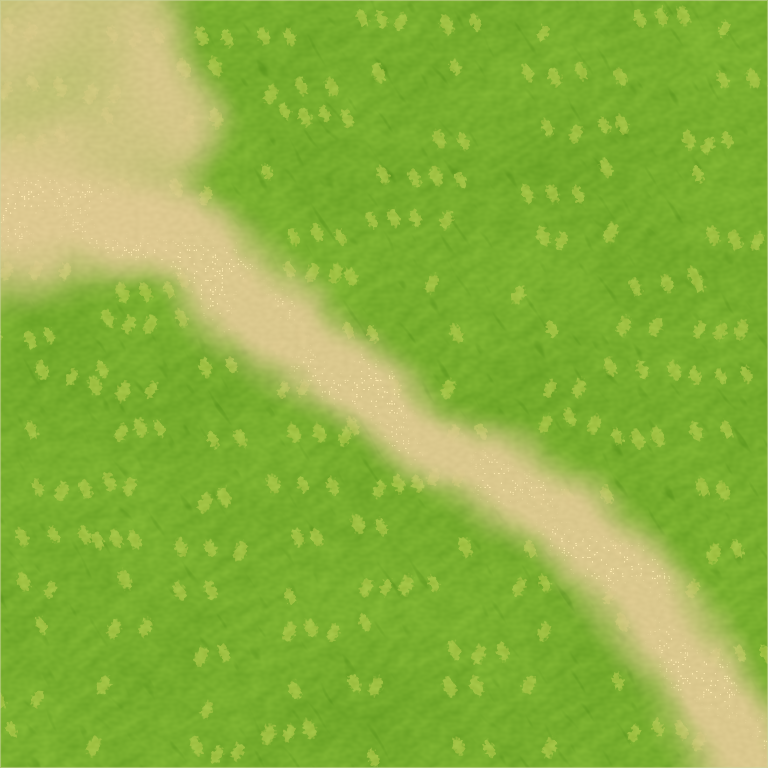
Reproduce this texture procedurally as a Shadertoy shader.

```glsl
// Draws a sandy path running from a clearing across a tufted green meadow.

vec2 hash2(vec2 p) {
    vec3 q = fract(p.xyx * vec3(0.1031, 0.1030, 0.0973));
    q += dot(q, q.yzx + 33.33);
    return fract((q.xx + q.yz) * q.zy);
}

float gradientDot(vec2 cell, vec2 offset) {
    float angle = 6.2832 * hash2(cell + 57.0).x;
    return dot(vec2(cos(angle), sin(angle)), offset);
}

float gradientNoise(vec2 p) {
    vec2 i = floor(p), f = fract(p);
    vec2 u = f * f * f * (f * (f * 6.0 - 15.0) + 10.0);
    vec2 e = vec2(1.0, 0.0);
    return mix(mix(gradientDot(i, f), gradientDot(i + e, f - e), u.x),
               mix(gradientDot(i + e.yx, f - e.yx), gradientDot(i + 1.0, f - 1.0), u.x), u.y);
}

// Distance to a capsule whose radius changes along its length; z is radius
float taperedCapsule(vec2 p, vec3 a, vec3 b) {
    vec2 ab = b.xy - a.xy;
    float t = clamp(dot(p - a.xy, ab) / dot(ab, ab), 0.0, 1.0);
    return length(p - a.xy - ab * t) - mix(a.z, b.z, t);
}

float pathDistance(vec2 p) {
    const vec3 bends[11] = vec3[11](
        vec3(-0.02, 0.735, 0.065), vec3(0.19, 0.71, 0.055), vec3(0.27, 0.675, 0.06),
        vec3(0.325, 0.60, 0.06), vec3(0.45, 0.515, 0.05), vec3(0.54, 0.435, 0.042),
        vec3(0.69, 0.355, 0.05), vec3(0.80, 0.27, 0.055), vec3(0.86, 0.185, 0.05),
        vec3(0.95, 0.05, 0.058), vec3(1.0, -0.04, 0.06));
    float d = 1.0;
    for (int i = 0; i < 10; i++) d = min(d, taperedCapsule(p, bends[i], bends[i + 1]));
    return d;
}

float clearingDistance(vec2 p) {
    float bump = (p.y - 0.83) / 0.09;
    float right = 0.225 + 0.05 * exp(-bump * bump);
    return max(p.x - right, 0.612 + 0.25 * p.x - p.y);
}

// Ragged leaf clump: two upright dabs, slightly staggered
float tuftMask(vec2 p, float size, float lean) {
    p += 0.005 * vec2(gradientNoise(p * 260.0 + lean * 40.0),
                      gradientNoise(p * 230.0 + 19.0 + lean * 40.0));
    vec2 stagger = vec2(0.0022 * sign(lean - 0.35), -0.0032);
    float d = min(length((p - stagger) / vec2(0.0062, 0.0088)),
                  length((p + stagger) / vec2(0.0062, 0.0088)));
    return 1.0 - smoothstep(0.78, 1.2, d / size);
}

// Tufts grow in short rows of one to three
float scatteredTufts(vec2 uv) {
    vec2 grid = vec2(9.0, 15.0);
    vec2 home = floor(uv * grid);
    float mask = 0.0;
    for (int y = -1; y <= 1; y++)
    for (int x = -1; x <= 1; x++) {
        vec2 cell = home + vec2(x, y);
        vec2 seed = hash2(cell + 11.0);
        vec2 start = (cell + vec2(0.05, 0.2) + seed * vec2(0.45, 0.6)) / grid;
        float count = 1.0 + floor(3.0 * hash2(cell + 83.0).x);
        float gap = mix(0.024, 0.042, hash2(cell + 31.0).y);
        for (float k = 0.0; k < count; k++) {
            vec2 vary = hash2(cell * 3.0 + k * 17.0 + 5.0);
            vec2 centre = start + vec2(k * gap, (vary.x - 0.5) * 0.012);
            mask = max(mask, tuftMask(uv - centre, mix(0.82, 1.12, vary.y), vary.x));
        }
    }
    return mask;
}

float sandSparkles(vec2 uv) {
    vec2 p = uv * 330.0, cell = floor(p);
    vec2 seed = hash2(cell + 7.0);
    float grain = 1.0 - smoothstep(0.15, 0.45, length(fract(p) - 0.35 - 0.3 * seed));
    float patches = smoothstep(-0.1, 0.3, gradientNoise(uv * 13.0));
    return grain * step(0.86, hash2(cell + 141.0).x) * patches;
}

void mainImage(out vec4 fragColor, in vec2 fragCoord) {
    vec2 uv = fragCoord / iResolution.xy;

    // Grass: broad tone, slanted brush marks and fine grain
    vec2 slant = mat2(0.83, -0.56, 0.56, 0.83) * uv;
    float brush = gradientNoise(slant * vec2(26.0, 75.0));
    float blades = smoothstep(0.32, 0.6, gradientNoise(slant.yx * vec2(24.0, 85.0) + 9.0));
    float fine = gradientNoise(uv * vec2(110.0, 160.0));
    float tone = 0.035 * gradientNoise(uv * 7.0) + 0.05 * brush + 0.035 * fine - 0.06 * blades;
    vec3 color = vec3(0.467, 0.682, 0.178) + tone * vec3(1.0, 0.85, 0.6);

    // Pale tufts
    color = mix(color, vec3(0.66, 0.78, 0.28) + 0.05 * fine, 0.8 * scatteredTufts(uv));

    // Soft sand over grass and tufts
    float wobble = 0.022 * gradientNoise(uv * 11.0) + 0.006 * gradientNoise(uv * 38.0);
    float path = 1.0 - smoothstep(-0.036, 0.036, pathDistance(uv) + wobble);
    float clearing = 1.0 - smoothstep(-0.045, 0.045, clearingDistance(uv) + wobble);
    clearing *= 0.76 + 0.22 * gradientNoise(uv * 8.0 + 4.0);
    float spur = taperedCapsule(uv, vec3(0.235, 0.83, 0.035), vec3(0.17, 0.98, 0.02));
    float bank = taperedCapsule(uv, vec3(0.0, 0.78, 0.05), vec3(0.08, 0.81, 0.03));
    float drift = 0.65 * (1.0 - smoothstep(-0.04, 0.05, min(spur, bank) + wobble));
    float sand = 1.0 - (1.0 - path * 0.96) * (1.0 - clearing) * (1.0 - drift);
    color = mix(color, vec3(0.873, 0.79, 0.57) + 0.025 * fine, sand);
    color += 0.13 * sandSparkles(uv) * smoothstep(0.65, 0.95, path);

    // Thin pale rim
    vec2 rim = min(uv, 1.0 - uv);
    float edge = 1.0 - smoothstep(0.0006, 0.0022, min(rim.x, rim.y));
    color = mix(color, vec3(0.8, 0.83, 0.62), 0.55 * edge);

    fragColor = vec4(color, 1.0);
}
```
